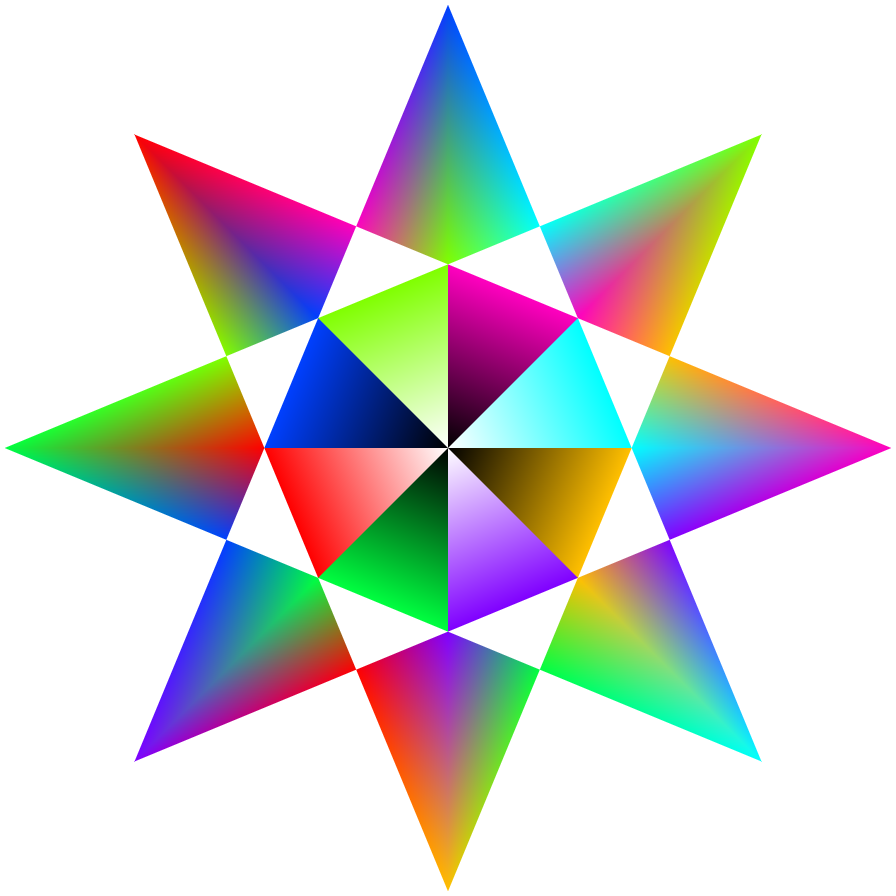
Reproduce this background procedurally as a Shadertoy shader.

```glsl
// An eight-pointed star around a pinwheel octagon, on white.
// The plane is folded into 45 degree sectors; each spike blends its corner hues
// with barycentric weights, and each octagon wedge fades to a black or white centre.

const float SECTOR = 0.78539816;  // 45 degrees
const float TIP = 0.4948;         // radius of the spike tips

// Fully saturated colour, hue in turns
vec3 hueColor(float hue) {
    return clamp(abs(mod(hue * 6.0 + vec3(0.0, 4.0, 2.0), 6.0) - 3.0) - 1.0, 0.0, 1.0);
}

vec2 direction(float angle) {
    return vec2(cos(angle), sin(angle));
}

// Coordinates along and across the given direction
vec2 alignTo(vec2 p, float angle) {
    vec2 axis = direction(angle);
    return vec2(dot(p, axis), dot(p, vec2(-axis.y, axis.x)));
}

// Wedges alternate between white and black at the centre
vec3 wedgeColor(float index, float radial) {
    vec3 centre = vec3(1.0 - mod(index, 2.0));
    return mix(centre, hueColor(0.5 + 0.375 * index), clamp(radial, 0.0, 1.0));
}

float coverage(float dist, float pixel) {
    return clamp(0.5 - dist / pixel, 0.0, 1.0);
}

void mainImage(out vec4 fragColor, in vec2 fragCoord) {
    float pixel = 1.0 / min(iResolution.x, iResolution.y);
    vec2 p = (fragCoord - 0.5 * iResolution.xy) * pixel;
    float turn = atan(p.y, p.x + 1e-7) / SECTOR;
    vec2 halfSector = direction(0.5 * SECTOR);
    float slope = halfSector.y / halfSector.x;
    float inner = TIP * slope;                       // octagon corner radius
    vec2 notch = 0.5 * TIP * vec2(1.0, slope);       // point between two spikes
    vec3 color = vec3(1.0);

    // Spikes: fold both halves onto one triangle of tip, inner corner and notch
    float spike = round(turn);
    vec2 q = alignTo(p, spike * SECTOR);
    float notchIndex = q.y > 0.0 ? spike : spike - 1.0;
    q.y = abs(q.y);

    float wNotch = clamp(q.y / notch.y, 0.0, 1.0);
    float wTip = (q.x - mix(inner, notch.x, wNotch)) / (TIP - inner);
    wTip = clamp(wTip, 0.0, 1.0 - wNotch);
    vec3 spikeColor = wTip * hueColor(0.875 + 0.375 * spike)
                    + wNotch * hueColor(0.125 + 0.375 * notchIndex)
                    + (1.0 - wTip - wNotch) * hueColor(0.5 + 0.375 * spike);

    float outerEdge = dot(q - vec2(TIP, 0.0), halfSector.yx);
    float innerEdge = dot(q - vec2(inner, 0.0), vec2(-halfSector.x, halfSector.y));
    color = mix(color, spikeColor, coverage(max(outerEdge, innerEdge), pixel));

    // Octagon: eight wedges, softened along their shared sides
    float wedge = floor(turn);
    vec2 w = alignTo(p, (wedge + 0.5) * SECTOR);
    float apothem = inner * halfSector.x;
    float radial = w.x / apothem;
    float neighbour = wedge + (w.y > 0.0 ? 1.0 : -1.0);
    float sideEdge = abs(w.y) * halfSector.x - w.x * halfSector.y;
    vec3 octagonColor = mix(wedgeColor(neighbour, radial), wedgeColor(wedge, radial),
                            coverage(sideEdge, pixel));
    color = mix(color, octagonColor, coverage(w.x - apothem, pixel));

    fragColor = vec4(color, 1.0);
}
```
